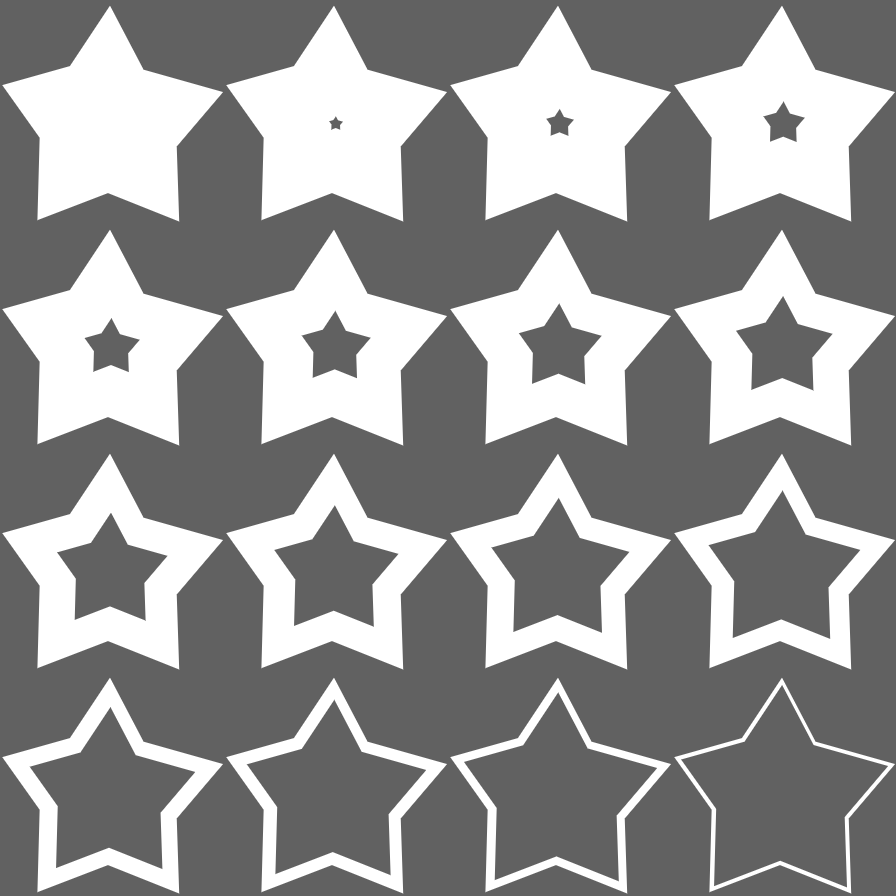
A three.js fragment shader for this pattern:

```glsl
// A grid of white, slightly lopsided five-pointed stars on grey.
// Each star is a polygon distance field with a scaled copy of itself cut out;
// the cut-out grows from nothing at the top left to nearly all at the bottom right.

#define GRID 4.0
#define CORNERS 10
#define STAR_CENTER vec2(0.5, 0.448)
#define BACKGROUND vec3(0.38)
#define STAR_COLOR vec3(1.0)

varying vec2 vUv;

// Signed distance to the star outline, in cell units, negative inside.
float starDistance(vec2 p) {
  // Tips and notches alternate, clockwise from the top tip.
  vec2 corner[CORNERS];
  corner[0] = vec2(-0.009, 0.527);
  corner[1] = vec2(0.141, 0.241);
  corner[2] = vec2(0.496, 0.141);
  corner[3] = vec2(0.289, -0.102);
  corner[4] = vec2(0.300, -0.437);
  corner[5] = vec2(-0.018, -0.310);
  corner[6] = vec2(-0.333, -0.431);
  corner[7] = vec2(-0.323, -0.063);
  corner[8] = vec2(-0.490, 0.172);
  corner[9] = vec2(-0.188, 0.257);

  float nearest = 1e9;
  float side = 1.0;
  vec2 previous = corner[CORNERS - 1];
  for (int i = 0; i < CORNERS; i++) {
    vec2 current = corner[i];
    vec2 edge = previous - current;
    vec2 offset = p - current;
    vec2 gap = offset - edge * clamp(dot(offset, edge) / dot(edge, edge), 0.0, 1.0);
    nearest = min(nearest, dot(gap, gap));

    // Flip the sign at each edge crossed by a horizontal ray.
    bool above = p.y >= current.y;
    bool below = p.y < previous.y;
    bool left = edge.x * offset.y > edge.y * offset.x;
    if ((above && below && left) || (!above && !below && !left)) side = -side;
    previous = current;
  }
  return side * sqrt(nearest);
}

// Smoothed coverage of a shape from its signed distance.
float coverage(float d, float pixel) {
  return clamp(0.5 - d / pixel, 0.0, 1.0);
}

void main() {
  vec2 grid = vUv * GRID;
  float pixel = max(fwidth(grid.x), fwidth(grid.y));
  vec2 cell = min(floor(grid), GRID - 1.0);
  vec2 p = grid - cell - STAR_CENTER;

  // Reading order, starting at the top left.
  float index = cell.x + GRID * (GRID - 1.0 - cell.y);
  float holeScale = max(index / (GRID * GRID), 0.001);

  float star = coverage(starDistance(p), pixel);
  float hole = coverage(starDistance(p / holeScale) * holeScale, pixel);
  hole *= step(0.5, index);

  gl_FragColor = vec4(mix(BACKGROUND, STAR_COLOR, star * (1.0 - hole)), 1.0);
}
```
